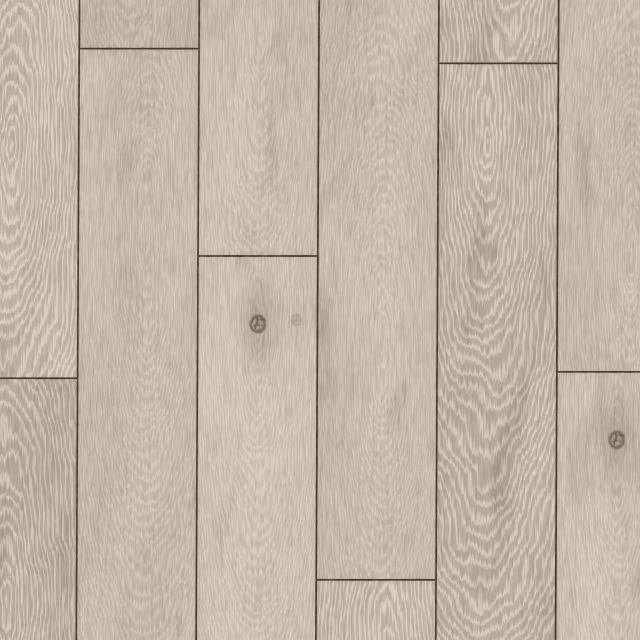
This texture is drawn by a Shadertoy shader. Its source:

```glsl
// Pale greige oak floor: six columns of long planks with cathedral grain, knots and dark seams.

const float PLANK_WIDTH = 0.1872;
const float FIRST_SEAM = 0.1217;
const float SEAM_TILT = 0.005;
const float SEAM_HALF_WIDTH = 0.0013;

const vec3 WOOD_DARK = vec3(0.66, 0.61, 0.55);
const vec3 WOOD_LIGHT = vec3(0.835, 0.795, 0.745);
const vec3 KNOT_BROWN = vec3(0.43, 0.37, 0.31);
const vec3 SEAM_BROWN = vec3(0.29, 0.23, 0.19);

// Per column: height of the end joint, tone of the lower plank, tone of the upper plank.
const vec3 COLUMNS[6] = vec3[6](
    vec3(0.409, 0.47, 0.66), vec3(0.924, 0.64, 0.56), vec3(0.600, 0.80, 0.74),
    vec3(0.094, 0.62, 0.67), vec3(0.901, 0.55, 0.54), vec3(0.419, 0.72, 0.60));

vec2 hash2(vec2 p) {
    return fract(sin(vec2(dot(p, vec2(127.1, 311.7)), dot(p, vec2(269.5, 183.3)))) * 43758.5);
}

// Distance to the nearest jittered cell centre.
float cellular(vec2 p) {
    vec2 cell = floor(p);
    float nearest = 4.0;
    for (int j = -1; j <= 1; j++)
        for (int i = -1; i <= 1; i++) {
            vec2 c = cell + vec2(i, j);
            vec2 d = c + hash2(c) - p;
            nearest = min(nearest, dot(d, d));
        }
    return sqrt(nearest);
}

// Layered sines, roughly -1 to 1.
float waves(vec2 p) {
    float sum = 0.0, amp = 0.5;
    for (int i = 0; i < 4; i++) {
        sum += amp * sin(p.x + 1.3 * sin(p.y)) * cos(p.y - 0.6 * p.x);
        p = mat2(1.8, 0.5, -0.5, 1.8) * p + 2.7;
        amp *= 0.6;
    }
    return sum;
}

// Pale line on each growth ring, faded where rings get too fine to draw.
float ringLine(float phase) {
    float s = fract(phase);
    float line = smoothstep(0.35, 0.75, s) * (1.0 - smoothstep(0.82, 1.0, s)) - 0.36;
    return line * (1.0 - smoothstep(0.35, 0.9, fwidth(phase)));
}

// Oval rings around a heart point, serrated by the fibres.
float growthRings(vec2 fromHeart, vec2 seed, float fibre, float bold) {
    float stretch = mix(5.5, 4.3, bold);
    float spacing = mix(0.019, 0.027, bold);
    float r = length(fromHeart * vec2(stretch, 1.0));
    r += mix(0.035, 0.055, bold) * waves(fromHeart * vec2(20.0, 8.0) + seed * 40.0);
    return ringLine((r + 0.014 * fibre) / spacing);
}

// Brown rim with a cracked, paler core.
vec3 addKnot(vec3 color, vec2 p, float radius, float strength, float aa) {
    float d = length(p * vec2(1.0, 0.9)) + 0.12 * radius * waves(p * 250.0);
    float rim = 1.0 - smoothstep(0.0, 0.25 * radius + aa, abs(d - 0.85 * radius));
    float core = 1.0 - smoothstep(radius - aa, radius + aa, d);
    float crack = smoothstep(0.35, 0.75, cellular(p * vec2(260.0, 130.0) + 5.0));
    float halo = exp(-dot(p * vec2(1.0, 0.4), p * vec2(1.0, 0.4)) / (5.0 * radius * radius));
    color *= 1.0 - 0.13 * strength * halo;
    return mix(color, KNOT_BROWN, strength * max(0.8 * rim, core * (0.2 + 0.7 * crack)));
}

void mainImage(out vec4 fragColor, in vec2 fragCoord) {
    vec2 uv = fragCoord / iResolution.xy;
    float aa = 1.0 / iResolution.y;

    // Plank layout
    float across = (uv.x - FIRST_SEAM - SEAM_TILT * (uv.y - 0.5)) / PLANK_WIDTH;
    int column = clamp(int(floor(across)) + 1, 0, 5);
    float u = (fract(across) - 0.5) * PLANK_WIDTH;
    vec3 plank = COLUMNS[column];
    float rise = uv.y - plank.x;
    bool lower = rise < 0.0;
    vec2 seed = hash2(vec2(float(column) + 3.0, lower ? 1.0 : 7.0));
    bool knotted = lower && column % 3 == 2;
    float bold = (column % 4 == 0 || (lower && column == 3)) ? 1.0 : 0.0;

    // Grain
    vec2 heart = vec2((seed.x - 0.5) * 0.05, mix(0.12, 0.38, seed.y) * (lower ? -1.0 : 1.0));
    if (knotted) heart = vec2(0.0, -0.106);
    vec2 local = vec2(u, rise);
    vec2 fromHeart = local - heart;
    float fibre = 0.45 - cellular(local * vec2(230.0, 20.0) + seed * 90.0);
    float pores = 0.45 - cellular(local * vec2(380.0, 55.0) + seed * 50.0);
    float drift = waves(local * vec2(24.0, 5.0) + seed * 30.0);
    float stain = smoothstep(0.25, 0.8, waves(local * vec2(38.0, 7.0) + seed * 70.0));

    float tone = lower ? plank.y : plank.z;
    tone += mix(0.27, 0.58, bold) * growthRings(fromHeart, seed, fibre, bold);
    tone += 0.42 * fibre + 0.3 * pores + 0.16 * drift - 0.3 * stain;
    vec3 color = mix(WOOD_DARK, WOOD_LIGHT, clamp(tone, -0.4, 1.1));

    // Knots
    if (knotted) {
        color = addKnot(color, fromHeart, 0.0125, 1.0, aa);
        color = addKnot(color, fromHeart - vec2(0.061, 0.006), 0.008, 0.3, aa);
    }

    // Seams
    float edge = min(0.5 * PLANK_WIDTH - abs(u), abs(rise));
    float halfWidth = SEAM_HALF_WIDTH + 0.0003 * waves(uv * 160.0);
    color *= 1.0 - 0.1 * exp(-edge / 0.0025);
    color = mix(color, SEAM_BROWN, clamp((halfWidth - edge) / aa + 0.5, 0.0, 1.0));

    fragColor = vec4(color, 1.0);
}
```
